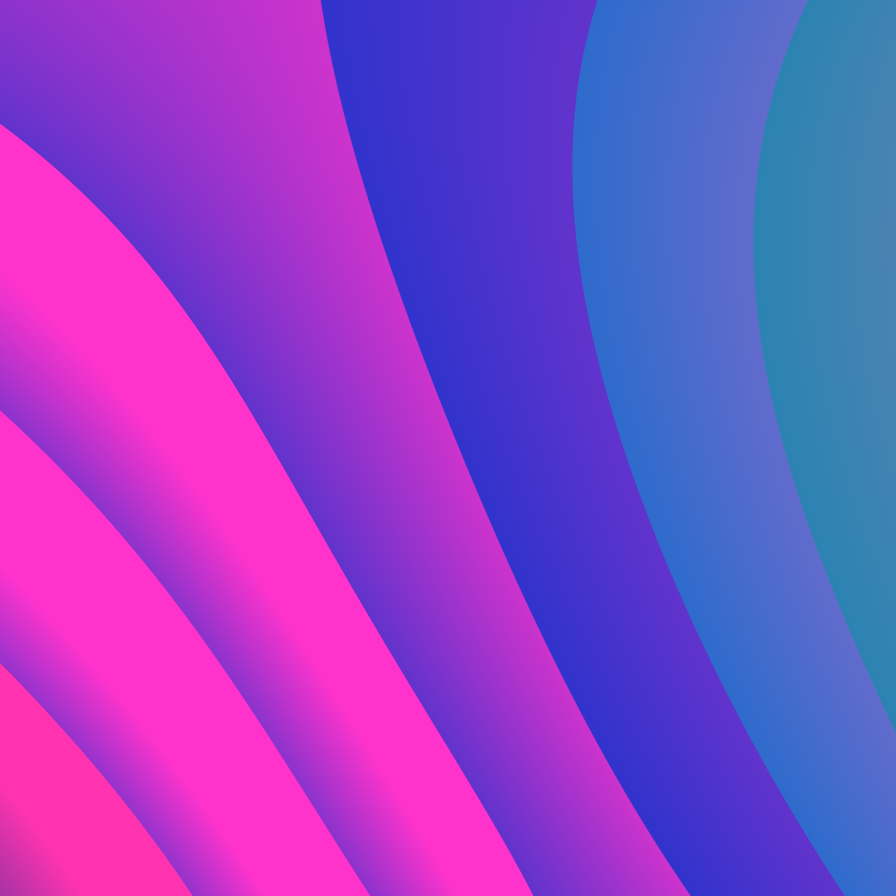
Write a Shadertoy shader that draws this background.

```glsl
// Curved neon bands sweeping from pink at the lower left to teal at the right.

// Horizontal position of a band edge: a quartic in the depth below the top.
float edgeAt(float depth, float start, vec4 k) {
    return start + depth * (k.x + depth * (k.y + depth * (k.z + depth * k.w)));
}

// Position across a band: 0 at its left edge, 1 at its right edge.
float across(float x, float left, float right) {
    return clamp((x - left) / (right - left), 0.0, 1.0);
}

// Paint a band over everything to the right of its left edge.
vec3 paint(vec3 below, vec3 band, float x, float left) {
    float blur = 0.8 / iResolution.x;
    return mix(below, band, smoothstep(-blur, blur, x - left));
}

void mainImage(out vec4 fragColor, in vec2 fragCoord) {
    vec2 uv = fragCoord / iResolution.xy;
    float x = uv.x;
    float depth = 1.0 - uv.y;

    // Band edges, from left to right
    float rose    = edgeAt(depth, -1.0816, vec4(1.9316, -0.635, 0.0, 0.0));
    float pink    = edgeAt(depth, -0.8007, vec4(2.557, -2.123, 0.78, 0.0));
    float magenta = edgeAt(depth, -0.2376, vec4(2.156, -3.617, 3.584, -1.29));
    float violet  = edgeAt(depth, 0.358, vec4(0.148, 0.502, -0.487, 0.25));
    float blue    = edgeAt(depth, 0.667, vec4(-0.323, 1.039, -0.67, 0.23));
    float teal    = edgeAt(depth, 0.902, vec4(-0.48, 1.04, -0.376, 0.0));

    // Rose corner, darkening away from its edge
    float corner = clamp((rose - x - 0.12) / 0.095, 0.0, 1.0);
    vec3 color = mix(vec3(1.0, 0.2, 0.69), vec3(0.65, 0.2, 0.64), corner);

    // Two bands that rise from purple to a flat pink
    float red = min(1.0, 0.58 + 1.0 * across(x, rose, pink));
    color = paint(color, vec3(red, 0.2, 0.8), x, rose);
    red = min(1.0, 0.54 + 0.84 * across(x, pink, magenta));
    color = paint(color, vec3(red, 0.2, 0.8), x, pink);

    // Purple and blue bands with even ramps of red
    red = mix(0.38, 0.8, across(x, magenta, violet));
    color = paint(color, vec3(red, 0.2, 0.8), x, magenta);
    red = mix(0.19, 0.38, across(x, violet, blue));
    color = paint(color, vec3(red, 0.2, 0.8), x, violet);
    red = mix(0.18, 0.38, across(x, blue, teal));
    color = paint(color, vec3(red, 0.42, 0.8), x, blue);

    // Teal field at the right
    red = 0.17 + 0.75 * max(x - teal, 0.0);
    color = paint(color, vec3(red, 0.515, 0.7), x, teal);

    fragColor = vec4(color, 1.0);
}
```
